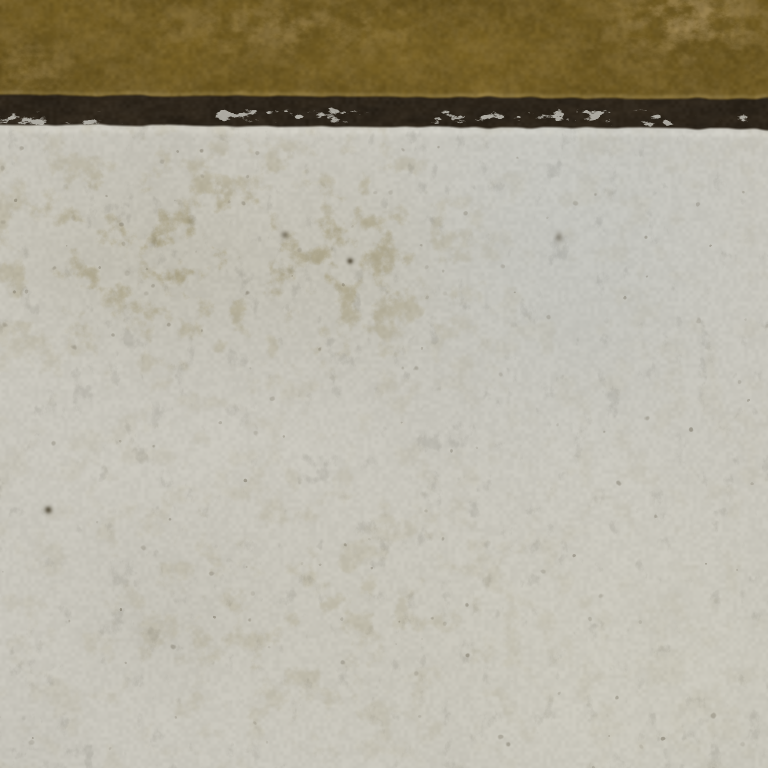
This texture is drawn by a three.js fragment shader. Its source:

```glsl
// Worn painted plaster: an ochre strip and a chipped dark line over a pale wall.
// Layered value noise gives the mottling, stains and chips; hashed cells
// scatter small specks over the wall.
#define PALE vec3(0.782, 0.773, 0.738)
#define OCHRE vec3(0.425, 0.345, 0.135)
#define OCHRE_WORN vec3(0.60, 0.51, 0.32)
#define DARK vec3(0.175, 0.145, 0.105)
#define STAIN vec3(0.61, 0.57, 0.43)
#define SPECK vec3(0.33, 0.30, 0.23)
#define LINE_TOP 0.8755
#define LINE_BOTTOM 0.8385
#define EDGE 0.0022
#define GRAIN 0.035

varying vec2 vUv;

float hash(vec2 p) {
  vec3 q = fract(vec3(p.xyx) * 0.1031);
  q += dot(q, q.yzx + 33.33);
  return fract((q.x + q.y) * q.z);
}

float noise(vec2 p) {
  vec2 i = floor(p), f = fract(p);
  f = f * f * (3.0 - 2.0 * f);
  return mix(mix(hash(i), hash(i + vec2(1.0, 0.0)), f.x),
             mix(hash(i + vec2(0.0, 1.0)), hash(i + vec2(1.0)), f.x), f.y);
}

float fbm(vec2 p) {
  float sum = 0.0, amp = 0.5;
  for (int i = 0; i < 5; i++) {
    sum += amp * noise(p);
    p = mat2(1.6, 1.2, -1.2, 1.6) * p + 17.3;
    amp *= 0.5;
  }
  return sum / 0.97;
}

// Soft elliptical patch
float blob(vec2 p, vec2 center, vec2 size) {
  vec2 d = (p - center) / size;
  return exp(-dot(d, d));
}

// 1 inside the interval a..b, with soft ends
float span(float x, float a, float b) {
  return smoothstep(a - 0.01, a + 0.01, x) * (1.0 - smoothstep(b - 0.01, b + 0.01, x));
}

// One jittered speck per cell, present only in some cells
float specks(vec2 p, float cells, float amount) {
  vec2 id = floor(p * cells);
  vec2 jitter = 0.25 + 0.5 * vec2(hash(id + 3.7), hash(id + 91.2));
  float radius = mix(0.0018, 0.0048, hash(id + 47.0));
  float d = length((fract(p * cells) - jitter) / cells);
  d += 0.002 * (noise(p * 260.0) - 0.5);
  float present = step(1.0 - amount, hash(id + 12.0));
  return present * (0.35 + 0.65 * hash(id + 65.0)) * (1.0 - smoothstep(radius * 0.3, radius, d));
}

vec3 wall(vec2 p) {
  float cloud = fbm(p * 5.0) - 0.5;
  float fine = fbm(p * 42.0 + 8.0);
  vec3 col = PALE + 0.035 * cloud;
  col += vec3(-0.018, -0.008, 0.004) * blob(p, vec2(0.75, 0.70), vec2(0.22, 0.25));
  col += vec3(0.012, 0.012, 0.004) * blob(p, vec2(0.9, 0.1), vec2(0.45, 0.25));
  // Brownish stain on the upper left, thinning out elsewhere
  float zone = 0.10 + 0.65 * blob(p, vec2(0.22, 0.67), vec2(0.24, 0.12))
             + 0.35 * blob(p, vec2(0.48, 0.66), vec2(0.10, 0.13))
             + 0.20 * blob(p, vec2(0.38, 0.20), vec2(0.28, 0.16));
  col = mix(col, STAIN, zone * (0.16 + 0.75 * smoothstep(0.50, 0.78, fine)));
  // Faint greyish flecks, then darker specks
  col -= 0.05 * smoothstep(0.64, 0.84, fbm(p * vec2(60.0, 45.0) + 31.0));
  col = mix(col, SPECK, 0.38 * specks(p, 17.0, 0.22));
  col = mix(col, SPECK, 0.28 * specks(p + 0.37, 31.0, 0.06 + 0.25 * zone));
  float dots = blob(p, vec2(0.456, 0.660), vec2(0.0040)) + blob(p, vec2(0.063, 0.336), vec2(0.0048))
             + 0.6 * blob(p, vec2(0.371, 0.694), vec2(0.0050))
             + 0.5 * blob(p, vec2(0.728, 0.691), vec2(0.0050, 0.0065));
  return mix(col, SPECK, 0.85 * min(dots, 1.0));
}

vec3 strip(vec2 p) {
  float cloud = fbm(p * vec2(9.0, 14.0) + 4.0);
  float scratch = fbm(p * vec2(48.0, 65.0) + 20.0);
  float worn = 0.18 + 0.75 * blob(p, vec2(0.90, 0.975), vec2(0.09, 0.045))
             + 0.40 * blob(p, vec2(0.37, 0.965), vec2(0.16, 0.03))
             + 0.35 * blob(p, vec2(0.03, 0.91), vec2(0.06, 0.04));
  vec3 col = OCHRE * (0.86 + 0.28 * cloud);
  col = mix(col, OCHRE_WORN, worn * smoothstep(0.32, 0.78, scratch));
  return col * (0.95 + 0.10 * noise(p * 150.0));
}

// Pale flakes along the dark line, gathered in a few stretches
float chips(vec2 p) {
  float x = p.x;
  float low = max(span(x, 0.0, 0.06), max(span(x, 0.11, 0.17), span(x, 0.93, 1.1)));
  float high = max(span(x, 0.27, 0.49), span(x, 0.57, 0.80));
  float rise = mix(0.843, 0.851, span(x, 0.27, 0.49)) + 0.005 * span(x, 0.57, 0.80);
  float near = exp(-pow((p.y - rise) / 0.009, 2.0)) * (0.35 + 0.65 * max(low, high));
  near = max(near, 1.25 * blob(p, vec2(0.85, 0.842), vec2(0.022, 0.016)));
  float flakes = fbm(p * vec2(62.0, 125.0) + 5.0);
  return smoothstep(0.60, 0.72, flakes + 0.30 * near - 0.20) * smoothstep(0.1, 0.4, near);
}

void main() {
  vec2 p = vUv;
  float wobble = 0.003 * (noise(vec2(p.x * 55.0, 2.0)) - 0.5);
  float top = LINE_TOP - 0.004 * p.x + wobble;
  float bottom = LINE_BOTTOM - 0.007 * p.x - wobble;
  vec3 pale = wall(p);
  pale += 0.035 * exp(-pow((p.y - bottom + 0.006) / 0.005, 2.0));
  vec3 line = DARK * (0.80 + 0.40 * fbm(p * vec2(35.0, 90.0)));
  line = mix(line, PALE * 0.93, 0.9 * chips(p));
  vec3 ochre = strip(p) + 0.07 * exp(-pow((p.y - top - 0.003) / 0.003, 2.0));
  vec3 col = mix(pale, line, smoothstep(bottom - EDGE, bottom + EDGE, p.y));
  col = mix(col, ochre, smoothstep(top - EDGE, top + EDGE, p.y));
  col += GRAIN * (noise(p * 210.0) - 0.5);
  gl_FragColor = vec4(col, 1.0);
}
```
